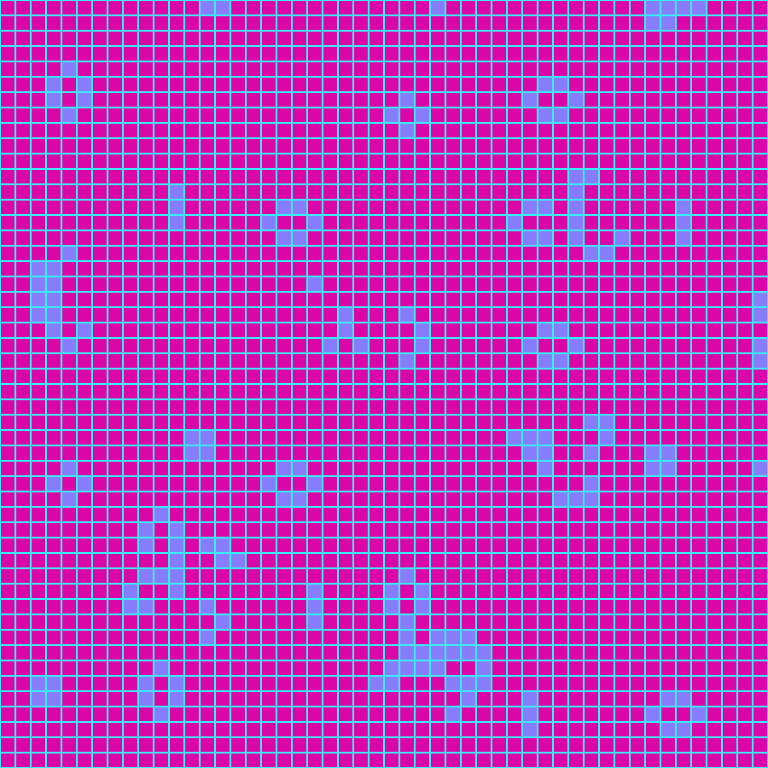
A WebGL 1 fragment shader for this pattern:

```glsl
precision highp float;
// Cellular automaton: small life forms and evolving clusters on a fine ruled grid.

uniform vec2 u_resolution;

#define CELLS 50.0          // cells across the canvas
#define LINE_WIDTH 0.118    // rule width, in cells
#define EDGE_SOFTNESS 0.75  // edge blur, in pixels
#define TILE 8.0            // cells per tile, one life form in each
#define SOUP_RADIUS 4.0     // size of a random cluster, in cells
#define SOUP_DENSITY 0.4    // share of live cells in a cluster at the start
#define GENERATIONS 3
#define SIDE 7              // 2 * GENERATIONS + 1
#define VARIATION 0.37      // selects the arrangement

const vec3 DEAD_COLOR = vec3(0.86, 0.025, 0.655);
const vec3 LIVE_COLOR = vec3(0.53, 0.49, 0.98);
const vec3 LINE_COLOR = vec3(0.23, 0.92, 0.96);

float hash(vec2 p) {
    vec3 q = fract(vec3(p.xyx) * 0.1031 + VARIATION);
    q += dot(q, q.yzx + 33.33);
    return fract((q.x + q.y) * q.z);
}

// First generation: each tile holds a still form, a blinker, a random soup or nothing.
float seedCell(vec2 cell) {
    vec2 tile = floor(cell / TILE);
    vec2 jitter = floor(3.0 * vec2(hash(tile + 11.3), hash(tile + 47.9)));
    vec2 p = cell - tile * TILE - 2.0 - jitter;
    if (hash(tile + 83.1) > 0.5) p = p.yx;

    float kind = fract(dot(tile, vec2(0.7549, 0.5698)) + VARIATION);
    vec2 a = abs(p);
    vec2 h = abs(p - 0.5);
    bool alive = false;
    if (kind < 0.24) alive = abs(h.x + a.y - 1.5) < 0.1;             // beehive
    else if (kind < 0.38) alive = max(h.x, h.y) < 1.0;               // block
    else if (kind < 0.47) alive = a.x < 1.5 && a.y < 0.5;            // blinker
    else if (kind < 0.52) alive = abs(a.x + a.y - 1.0) < 0.1;        // tub
    else if (kind < 0.70) alive = length(p - 1.0) < SOUP_RADIUS
                               && hash(cell + 5.7) < SOUP_DENSITY;   // soup
    return alive ? 1.0 : 0.0;
}

// Evolves the neighbourhood in place; each step moves results one cell
// toward index 0, so the wanted cell ends up there.
float lifeCell(vec2 cell) {
    float state[SIDE * SIDE];
    for (int j = 0; j < SIDE; j++)
        for (int i = 0; i < SIDE; i++)
            state[j * SIDE + i] = seedCell(cell + vec2(float(i), float(j)) - float(GENERATIONS));

    for (int g = 0; g < GENERATIONS; g++)
        for (int j = 0; j < SIDE - 2; j++)
            for (int i = 0; i < SIDE - 2; i++) {
                float sum = 0.0;
                for (int b = 0; b < 3; b++)
                    for (int a = 0; a < 3; a++)
                        sum += state[(j + b) * SIDE + i + a];
                float self = state[(j + 1) * SIDE + i + 1];
                // Born with three neighbours, survives with two or three.
                bool alive = abs(sum - 3.0) < 0.5 || (abs(sum - 4.0) < 0.5 && self > 0.5);
                state[j * SIDE + i] = alive ? 1.0 : 0.0;
            }
    return state[0];
}

void main() {
    float pixel = CELLS / min(u_resolution.x, u_resolution.y);
    vec2 grid = gl_FragCoord.xy * pixel;

    vec3 color = mix(DEAD_COLOR, LIVE_COLOR, lifeCell(floor(grid)));

    // Rules lie on the cell borders and cover the steps between cells.
    vec2 border = 0.5 - abs(fract(grid) - 0.5);
    float inside = 0.5 * LINE_WIDTH - min(border.x, border.y);
    float rule = clamp(inside / (EDGE_SOFTNESS * pixel) + 0.5, 0.0, 1.0);

    gl_FragColor = vec4(mix(color, LINE_COLOR, rule), 1.0);
}
```
